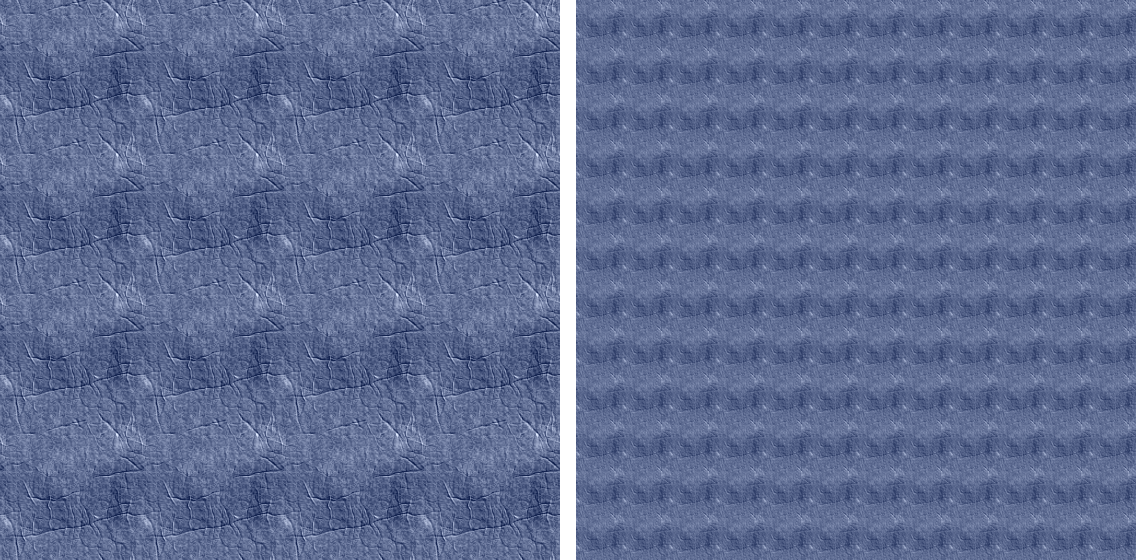
Left: one tile. Right: repeated 3 by 3.
A WebGL 2 fragment shader for this texture:

```glsl
#version 300 es
precision highp float;
// Crumpled blue paper: embossed creases, fine cracks and grain in a 4 by 4 repeat.

#define REPEATS 4.0
#define SHADOW vec3(0.15, 0.21, 0.38)
#define LIGHT vec3(0.55, 0.60, 0.73)
#define BASE_TONE 0.58
#define RELIEF 0.78
#define GRAIN 0.50
#define STAIN 1.3
#define CREASE_WIDTH 0.0054
#define FINE_CREASES 64
#define LIGHT_STEP vec2(0.0032, 0.0036)

uniform vec2 u_resolution;
out vec4 fragColor;

// Long folds: centre, angle, half length
const int FOLDS = 10;
const vec4 folds[FOLDS] = vec4[FOLDS](
    vec4(0.37, 0.21, 0.15, 0.30), vec4(0.29, 0.43, -0.23, 0.13),
    vec4(0.50, 0.44, 0.37, 0.10), vec4(0.87, 0.62, 0.29, 0.21),
    vec4(0.92, 0.70, -0.49, 0.10), vec4(0.85, 0.30, 0.19, 0.24),
    vec4(0.10, 0.13, -1.32, 0.20), vec4(0.20, 0.90, 0.0, 0.05),
    vec4(0.46, 0.95, 0.20, 0.15), vec4(0.78, 0.94, -0.90, 0.12));

float hash(vec2 p) {
    return fract(sin(dot(p, vec2(127.1, 311.7))) * 43758.5453);
}

// Value noise that wraps over the unit tile; the half keeps mod exact
float noise(vec2 p, vec2 period, float seed) {
    p *= period;
    vec2 i = floor(p), f = p - i;
    f = f * f * (3.0 - 2.0 * f);
    vec2 a = floor(mod(i + 0.5, period)) + seed;
    vec2 b = floor(mod(i + 1.5, period)) + seed;
    return mix(mix(hash(a), hash(vec2(b.x, a.y)), f.x),
               mix(hash(vec2(a.x, b.y)), hash(b), f.x), f.y);
}

float noise(vec2 p, float period, float seed) {
    return noise(p, vec2(period), seed);
}

// Shortest offset between two points of the wrapped tile
vec2 wrapped(vec2 d) {
    return fract(d + 0.5) - 0.5;
}

float spot(vec2 p, vec2 centre, vec2 radius) {
    vec2 d = wrapped(p - centre) / radius;
    return exp(-dot(d, d));
}

// Soft groove with tapered ends
float crease(vec2 p, vec4 fold, float width) {
    vec2 d = wrapped(p - fold.xy);
    float c = cos(fold.z), s = sin(fold.z);
    vec2 local = vec2(c * d.x + s * d.y, c * d.y - s * d.x) / vec2(fold.w, width);
    local *= local;
    return exp(-local.y - local.x * local.x);
}

// Hairline along the middle level of a noise field
float crack(vec2 p, float period, float seed) {
    float level = (noise(p, period, seed) - 0.5) / 0.04;
    return exp(-level * level);
}

// Bends straight folds into ragged ones
vec2 crumple(vec2 p) {
    vec2 coarse = vec2(noise(p, 7.0, 3.0), noise(p, 7.0, 19.0)) - 0.5;
    vec2 fine = vec2(noise(p, 23.0, 31.0), noise(p, 23.0, 47.0)) - 0.5;
    return p + 0.05 * coarse + 0.02 * fine;
}

// Positive values are grooves, negative ones ridges
float grooves(vec2 p) {
    vec2 q = crumple(p);
    float sum = 0.0;
    for (int i = 0; i < FOLDS; i++) {
        sum += 0.85 * crease(q, folds[i], CREASE_WIDTH * 1.15);
    }
    // Scattered short creases, mostly steep
    for (int i = 0; i < FINE_CREASES; i++) {
        vec2 id = vec2(float(i), 5.0);
        vec2 centre = vec2(hash(id), hash(id + 11.0));
        float turn = hash(id + 23.0);
        float angle = i % 4 == 0 ? turn - 0.4 : 1.3 + 0.9 * turn;
        float halfLength = mix(0.03, 0.13, hash(id + 37.0));
        float depth = mix(-0.8, 0.8, hash(id + 53.0));
        sum += depth * crease(q, vec4(centre, angle, halfLength), CREASE_WIDTH);
    }
    float patches = smoothstep(0.2, 0.7, noise(p, 5.0, 61.0));
    return sum + patches * (0.35 * crack(q, 6.0, 71.0) + 0.35 * crack(q, 11.0, 83.0));
}

float surface(vec2 p) {
    return 0.9 * noise(p, 9.0, 7.0) + 0.8 * noise(crumple(p), vec2(26.0, 9.0), 13.0)
         + 0.55 * noise(p, vec2(40.0, 26.0), 29.0) + 0.4 * noise(p, 64.0, 41.0);
}

// Broad light and dark stains, with bent edges
float stains(vec2 p) {
    vec2 q = 3.0 * crumple(p) - 2.0 * p;
    float cloud = noise(q + vec2(q.y, 0.0), 5.0, 91.0)
                + 0.7 * noise(q - vec2(0.0, q.x), 11.0, 97.0) - 0.85;
    return 0.19 * cloud
         + 0.05 * cos(6.2831853 * (p.y - 0.86))
         - 0.18 * spot(p, vec2(0.82, 0.50), vec2(0.20, 0.20))
         - 0.07 * spot(p, vec2(0.38, 0.56), vec2(0.18, 0.15))
         - 0.06 * spot(p, vec2(0.76, 0.26), vec2(0.14, 0.12))
         + 0.11 * spot(p, vec2(0.05, 0.28), vec2(0.09, 0.18))
         + 0.06 * spot(p, vec2(0.92, 0.85), vec2(0.21, 0.10));
}

void main() {
    vec2 p = fract(gl_FragCoord.xy / u_resolution * REPEATS);
    vec2 toLight = p + LIGHT_STEP, fromLight = p - LIGHT_STEP;

    // Emboss: slopes facing the light are bright
    float near = grooves(toLight), far = grooves(fromLight);
    float slope = surface(fromLight) - surface(toLight) + near - far;

    // Worn glints where the paper is pinched
    float glint = spot(p, vec2(0.82, 0.89), vec2(0.05, 0.07))
                + 0.7 * spot(p, vec2(0.38, 0.98), vec2(0.03, 0.04))
                + 0.5 * spot(p, vec2(0.05, 0.24), vec2(0.03, 0.08));
    glint *= smoothstep(0.45, 0.8, noise(crumple(p), vec2(44.0, 26.0), 103.0));

    float tone = BASE_TONE + STAIN * stains(p) + RELIEF * slope + 0.9 * glint;
    tone -= 0.09 * (near + far);
    tone += GRAIN * (noise(p, 128.0, 113.0) - 0.5);
    fragColor = vec4(mix(SHADOW, LIGHT, clamp(tone, -0.2, 1.8)), 1.0);
}
```
